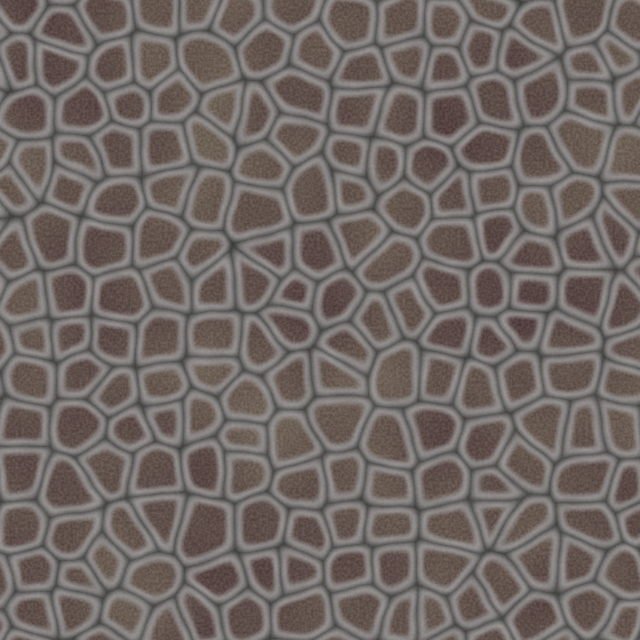
Write a Shadertoy shader that draws this texture.

```glsl
// Reptile skin: rounded brown scales with pale soft rims and dark grooves between them.

#define SCALES 13.8        // scales per canvas height
#define JITTER 0.74        // irregularity of scale centres
#define ROUNDING 19.0      // lower values round the corners more
#define WOBBLE 0.07        // waviness of the grooves
#define RIM_AT 0.105       // distance from groove to brightest rim
#define SKIN_AT 0.235      // distance from groove to plain skin
#define GRAIN_FREQ 210.0   // fine grain per canvas height
#define GRAIN 0.075        // fine grain strength
#define GROOVE_COLOR vec3(0.245, 0.25, 0.245)
#define RIM_COLOR vec3(0.56, 0.545, 0.54)
#define SKIN_DARK vec3(0.325, 0.25, 0.25)
#define SKIN_LIGHT vec3(0.435, 0.385, 0.34)

// Integer hash of a lattice point, two values in 0..1
vec2 hash2(vec2 p) {
    uvec2 q = uvec2(ivec2(floor(p)));
    uint h = q.x * 1597334677u ^ q.y * 3812015801u;
    h = (h ^ (h >> 15)) * 2246822519u;
    h = (h ^ (h >> 13)) * 3266489917u;
    h ^= h >> 16;
    return vec2(h & 65535u, h >> 16) / 65535.0;
}

float cornerSlope(vec2 cell, vec2 offset) {
    float angle = 6.2832 * hash2(cell).x;
    return dot(vec2(cos(angle), sin(angle)), offset);
}

// Gradient noise, about -0.7..0.7
float gradientNoise(vec2 p) {
    vec2 i = floor(p), f = p - i;
    vec2 u = f * f * f * (f * (f * 6.0 - 15.0) + 10.0);
    vec2 e = vec2(1.0, 0.0);
    float low = mix(cornerSlope(i, f), cornerSlope(i + e, f - e), u.x);
    float high = mix(cornerSlope(i + e.yx, f - e.yx), cornerSlope(i + 1.0, f - 1.0), u.x);
    return mix(low, high, u.y);
}

vec2 scaleCentre(vec2 cell) {
    return cell + 0.5 + JITTER * (hash2(cell + 71.0) - 0.5);
}

// Smoothed distance to the nearest Voronoi border; negative at junctions
float grooveDistance(vec2 p) {
    vec2 home = floor(p), nearestCell = home, toNearest = vec2(8.0);
    for (int y = -1; y <= 1; y++)
    for (int x = -1; x <= 1; x++) {
        vec2 cell = home + vec2(x, y);
        vec2 r = scaleCentre(cell) - p;
        if (dot(r, r) < dot(toNearest, toNearest)) {
            toNearest = r;
            nearestCell = cell;
        }
    }
    float sum = 0.0;
    for (int y = -2; y <= 2; y++)
    for (int x = -2; x <= 2; x++) {
        if (x == 0 && y == 0) continue;
        vec2 r = scaleCentre(nearestCell + vec2(x, y)) - p;
        float border = dot(0.5 * (r + toNearest), normalize(r - toNearest));
        sum += exp(-ROUNDING * border);
    }
    return -log(sum) / ROUNDING;
}

void mainImage(out vec4 fragColor, in vec2 fragCoord) {
    vec2 uv = fragCoord / iResolution.y;

    // Scale layout with slightly wavy borders
    vec2 p = uv * SCALES;
    p += WOBBLE * vec2(gradientNoise(p * 1.6), gradientNoise(p * 1.6 + 37.0));
    float d = grooveDistance(p);

    // Broad skin tone drift and fine grain
    float tone = 0.55 + 0.75 * gradientNoise(uv * 4.5 + 11.0)
                      + 0.45 * gradientNoise(uv * 11.0 + 23.0);
    float grain = GRAIN * (gradientNoise(uv * GRAIN_FREQ)
                         + 0.5 * gradientNoise(uv * GRAIN_FREQ * 1.9 + 5.0));
    float blotch = 0.05 * gradientNoise(uv * 30.0 + 51.0);

    // Groove, rim, then skin
    vec3 skin = mix(SKIN_DARK, SKIN_LIGHT, clamp(tone, 0.0, 1.0));
    float inside = smoothstep(RIM_AT - 0.01, SKIN_AT, d);
    vec3 color = mix(GROOVE_COLOR, RIM_COLOR, smoothstep(-0.07, RIM_AT, d));
    color = mix(color + blotch, skin, inside);
    color += grain * mix(0.35, 1.0, inside);

    fragColor = vec4(color, 1.0);
}
```
